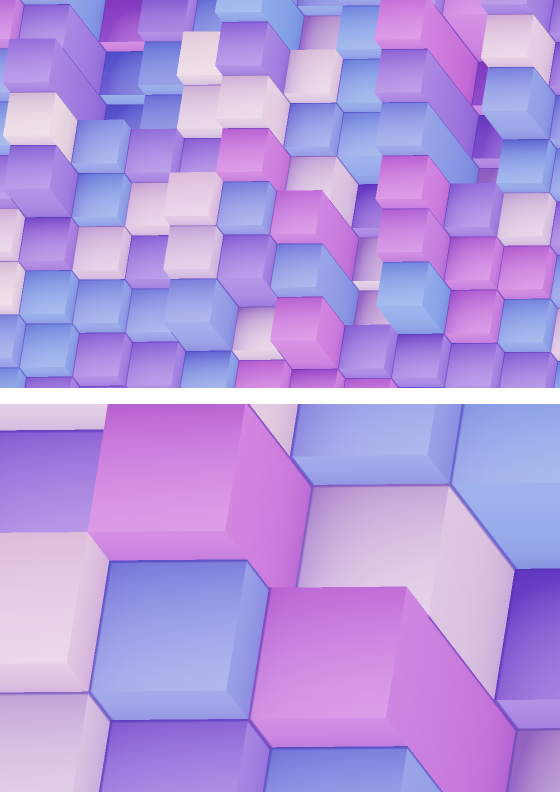
Top, the full canvas; bottom, a detail of the centre.
This background is drawn by a Shadertoy shader. Its source:

```glsl
// A wall of pastel square prisms pushed in and out, seen obliquely.
// Each sample is an oblique ray tested against the nearby prisms; the closest
// hit is shaded by face, with soft occlusion and thin seams at the contacts.

// Projected prism axes and lattice origin, in canvas widths (y points down)
const vec2 AXIS_X = vec2(0.0820, -0.0007);
const vec2 AXIS_Y = vec2(-0.0124, 0.0781);
const vec2 AXIS_Z = vec2(0.0130, 0.0169);
const vec2 ORIGIN = vec2(0.0456, 0.4831);

const float STEP_OUT = 2.0;      // height of one push in or out
const float RUN_LENGTH = 3.0;    // prisms in a column that move together
const float SEAM_WIDTH = 0.020;
const float SEAM_STRENGTH = 0.60;
const float HUE_DRIFT = 0.24;    // how far a prism strays from its palette hue
const int REACH = 2;             // neighbours searched each way
const int SAMPLES = 2;           // antialiasing grid per side

const vec3 BLUE = vec3(0.66, 0.75, 0.94);
const vec3 PINK = vec3(0.87, 0.62, 0.91);
const vec3 CREAM = vec3(0.94, 0.89, 0.92);
const vec3 LILAC = vec3(0.74, 0.63, 0.92);
const vec3 SHADOW = vec3(0.66, 0.50, 0.88);
const vec3 SEAM_TINT = vec3(0.42, 0.30, 0.78);

float hash(vec2 p) {
    vec3 q = fract(p.xyx * vec3(0.1031, 0.1030, 0.0973));
    q += dot(q, q.yzx + 33.33);
    return fract((q.x + q.y) * q.z);
}

// Push of a cell: mostly flush, with short column runs moved in or out
float push(vec2 cell) {
    float run = floor((cell.y + floor(3.0 * hash(cell.xx + 71.0))) / RUN_LENGTH);
    float r = hash(vec2(cell.x, run) + 137.0);
    return STEP_OUT * (step(0.84, r) - step(r, 0.16) - step(r, 0.06));
}

// The lattice is a staircase: each column and row sits one unit deeper
float frontDepth(vec2 cell) {
    return cell.x + cell.y - push(cell);
}

vec3 cellColour(vec2 cell) {
    float r = hash(cell + 211.0);
    vec3 c = r < 0.38 ? BLUE : r < 0.53 ? PINK : r < 0.77 ? CREAM : LILAC;
    vec3 drift = mix(PINK, LILAC, hash(cell + 303.0));
    return mix(c, drift, HUE_DRIFT * hash(cell + 409.0));
}

// local: position on the prism; face: 0 front, 1 right side, 2 underside
vec3 shade(vec2 cell, vec2 local, float z, int face) {
    vec3 base = cellColour(cell);
    float front = frontDepth(cell);
    float above = frontDepth(cell - vec2(0, 1));
    float left = frontDepth(cell - vec2(1, 0));
    float tone, occlusion, seam = 1.0;

    if (face == 0) {
        float dropAbove = clamp((front - above) * 0.24, 0.0, 1.0);
        float dropLeft = clamp((front - left) * 0.16, 0.0, 1.0);
        tone = 0.80 * pow(1.0 - local.y, 1.4) + 0.08 * (1.0 - local.x);
        occlusion = dropAbove * exp(-3.5 * local.y) + dropLeft * exp(-4.0 * local.x)
                  + 0.14 * max(-push(cell), 0.0);
        if (dropAbove > 0.0) seam = local.y;
        if (dropLeft > 0.0) seam = min(seam, local.x);
    } else {
        bool side = face == 1;
        float contact = frontDepth(cell + (side ? vec2(1, 0) : vec2(0, 1))) - z;
        tone = (side ? 0.40 : 0.20) + 0.07 * (z - front);
        occlusion = 0.25 * exp(-1.8 * max(contact, 0.0));
        // Seam between flush sides of neighbouring prisms
        if (side && above < z) seam = local.y;
        if (!side && left < z) seam = local.x;
    }
    // Squaring a pastel deepens it without greying its hue
    vec3 colour = mix(base, base * base, clamp(tone, 0.0, 1.0));
    colour *= mix(vec3(1), SHADOW, clamp(occlusion, 0.0, 1.0));
    float line = 1.0 - smoothstep(0.4 * SEAM_WIDTH, 1.4 * SEAM_WIDTH, seam);
    return mix(colour, base * SEAM_TINT, SEAM_STRENGTH * line);
}

vec3 render(vec2 p) {
    mat2 toFace = inverse(mat2(AXIS_X, AXIS_Y));
    vec2 start = toFace * (p - ORIGIN);
    vec2 slope = toFace * AXIS_Z;
    vec2 home = floor(inverse(mat2(AXIS_X + AXIS_Z, AXIS_Y + AXIS_Z)) * (p - ORIGIN));

    float nearest = 1e5;
    vec2 hitCell = home;
    int hitFace = 0;
    for (int j = -REACH; j <= REACH; j++)
    for (int i = -REACH; i <= REACH; i++) {
        vec2 cell = home + vec2(i, j);
        vec2 enter = (start - cell - 1.0) / slope;
        vec2 leave = (start - cell) / slope;
        float front = frontDepth(cell);
        float z = max(front, max(enter.x, enter.y));
        if (z < min(leave.x, leave.y) && z < nearest) {
            nearest = z;
            hitCell = cell;
            hitFace = z == front ? 0 : enter.x > enter.y ? 1 : 2;
        }
    }
    return shade(hitCell, start - slope * nearest - hitCell, nearest, hitFace);
}

void mainImage(out vec4 fragColor, in vec2 fragCoord) {
    vec3 sum = vec3(0);
    for (int j = 0; j < SAMPLES; j++)
    for (int i = 0; i < SAMPLES; i++) {
        vec2 q = fragCoord + (vec2(i, j) + 0.5) / float(SAMPLES) - 0.5;
        sum += render(vec2(q.x, iResolution.y - q.y) / iResolution.x);
    }
    fragColor = vec4(sum / float(SAMPLES * SAMPLES), 1.0);
}
```
